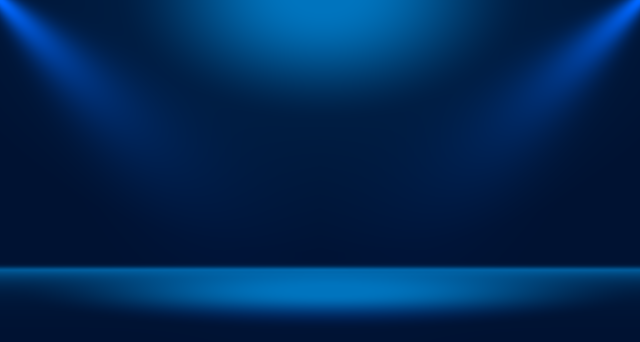
A WebGL 1 fragment shader for this background:

```glsl
precision highp float;
// An empty blue stage: a soft lamp glow above, two corner beams, a bright
// horizon line and an elliptical pool of light on the floor. Each light is
// a distance falloff, blended in turn over a dark navy backdrop.

uniform vec2 u_resolution;

#define NIGHT vec3(0.0, 0.070, 0.195)
#define HAZE vec3(0.0, 0.085, 0.125)
#define GLOW vec3(0.0, 0.455, 0.745)
#define ROYAL vec3(0.0, 0.230, 0.600)
#define BEAM vec3(0.0, 0.330, 0.820)
#define HORIZON 0.209
#define LAMP_CENTER vec2(0.505, 1.02)
#define LAMP_RADII vec2(0.33, 0.38)
#define HAZE_RADII vec2(0.62, 0.76)
#define POOL_CENTER vec2(0.515, 0.150)
#define POOL_RADII vec2(0.50, 0.118)
#define BEAM_FADE 3.4

// Distance from the center of an ellipse, 1.0 on its rim.
float ellipse(vec2 p, vec2 center, vec2 radii) {
  return length((p - center) / radii);
}

// One at or inside the inner distance, zero at the rim.
float falloff(float inner, float d) {
  return 1.0 - smoothstep(inner, 1.0, d);
}

// Diagonal beam that widens and dims away from the corner at the origin.
float cornerBeam(vec2 p) {
  vec2 direction = normalize(vec2(1.0, 0.96));
  float along = dot(p, direction);
  float across = p.x * direction.y - p.y * direction.x;
  float spread = across / (0.024 + 0.19 * along);
  return exp(-spread * spread - BEAM_FADE * along);
}

// Thin line with a crisp upper side and a softer spill onto the floor.
float horizonLine(vec2 uv) {
  float height = uv.y - HORIZON;
  float rise = max(height, 0.0) / 0.011;
  float spill = max(-height, 0.0) / 0.035;
  float centering = 1.0 - 0.2 * abs(2.0 * uv.x - 1.0);
  return 0.9 * centering * exp(-rise * rise - spill);
}

void main() {
  vec2 uv = gl_FragCoord.xy / u_resolution;
  float aspect = u_resolution.x / u_resolution.y;

  // Backdrop and overhead lamp
  float haze = max(1.0 - ellipse(uv, LAMP_CENTER, HAZE_RADII), 0.0);
  float lamp = falloff(0.12, ellipse(uv, LAMP_CENTER, LAMP_RADII));
  vec3 color = mix(NIGHT + HAZE * haze, GLOW, lamp);

  // Mirrored beams from the upper corners
  vec2 corner = vec2(min(uv.x, 1.0 - uv.x) * aspect, 1.0 - uv.y);
  color += BEAM * cornerBeam(corner);

  // Floor pool, turning deeper blue toward its near rim
  float onFloor = 1.0 - smoothstep(HORIZON - 0.012, HORIZON + 0.006, uv.y);
  float pool = onFloor * falloff(0.1, ellipse(uv, POOL_CENTER, POOL_RADII));
  float nearness = (POOL_CENTER.y - uv.y) / POOL_RADII.y;
  vec3 poolColor = mix(GLOW, ROYAL, smoothstep(0.1, 0.9, nearness));
  color = mix(color, poolColor, pool);

  // Horizon
  color = mix(color, GLOW, horizonLine(uv));

  gl_FragColor = vec4(min(color, 1.0), 1.0);
}
```
